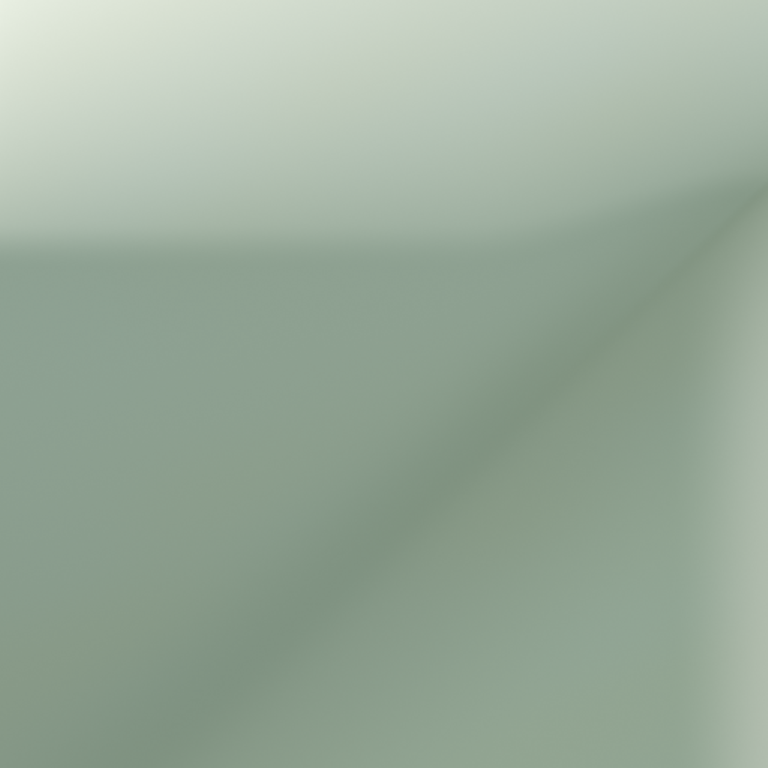
Give the GLSL for this background, as a Shadertoy shader.

```glsl
const vec3 SAGE_HIGH = vec3(0.555, 0.630, 0.570);
const vec3 SAGE_LOW = vec3(0.525, 0.595, 0.525);
const vec3 SAGE_PALE = vec3(0.570, 0.645, 0.575);
const vec3 CREASE_SHADE = vec3(0.497, 0.570, 0.500);
const vec3 LIGHT_LEFT = vec3(0.915, 0.940, 0.890);
const vec3 LIGHT_RIGHT = vec3(0.735, 0.785, 0.730);
const vec3 SIDE_GLOW = vec3(0.700, 0.745, 0.690);

const float CREASE_SLOPE = 0.92;
const float CREASE_OFFSET = -0.155;
const float CREASE_SWAY = 0.014;
const float LIGHT_EDGE = 0.652;
const float LIGHT_EDGE_RISE = 0.09;
const float TINT_AMOUNT = 0.008;
const float GRAIN_AMOUNT = 0.004;

float hash(vec2 p) {
    p = fract(p * vec2(0.1031, 0.1137));
    p += dot(p, p.yx + 33.33);
    return fract((p.x + p.y) * p.x * 17.0);
}

float valueNoise(vec2 p) {
    vec2 cell = floor(p);
    vec2 f = fract(p);
    f = f * f * (3.0 - 2.0 * f);
    float low = mix(hash(cell), hash(cell + vec2(1.0, 0.0)), f.x);
    float high = mix(hash(cell + vec2(0.0, 1.0)), hash(cell + 1.0), f.x);
    return mix(low, high, f.y);
}

// Signed distance to the diagonal fold, positive above it
float creaseDistance(vec2 uv) {
    float line = CREASE_SLOPE * uv.x + CREASE_OFFSET;
    float sway = CREASE_SWAY * (valueNoise(vec2(uv.x * 5.0, 2.0)) - 0.5);
    return (uv.y - line - sway) / length(vec2(1.0, CREASE_SLOPE));
}

// Two soft planes meeting in a shaded fold
vec3 foldedSurface(vec2 uv, float d) {
    vec3 upper = mix(SAGE_LOW, SAGE_HIGH, smoothstep(0.0, 0.65, uv.y - 0.15 * uv.x + 0.08));
    vec3 lower = mix(SAGE_LOW, SAGE_PALE, smoothstep(0.0, 0.32, -d));
    float reach = clamp(uv.x, 0.0, 1.0);
    float softness = mix(0.035, 0.006, reach);
    vec3 surface = mix(lower, upper, smoothstep(-softness, softness, d));

    float width = d > 0.0 ? mix(0.10, 0.055, reach) : mix(0.075, 0.014, reach);
    float shade = exp(-d * d / (width * width));
    return mix(surface, CREASE_SHADE, shade * mix(0.85, 0.5, smoothstep(0.6, 1.0, reach)));
}

// Broad light falling from the top, strongest at the left
vec3 addTopLight(vec3 color, vec2 uv) {
    float edge = LIGHT_EDGE + LIGHT_EDGE_RISE * smoothstep(0.6, 1.0, uv.x);
    float t = clamp((uv.y - edge) / (1.0 - edge), 0.0, 1.0);
    float strength = pow(t, mix(0.55, 0.76, uv.x)) * smoothstep(-0.03, 0.17, t);
    vec3 light = mix(LIGHT_LEFT, LIGHT_RIGHT, pow(uv.x, 0.7));
    return mix(color, light, strength);
}

// Pale glow on the right border, held below the fold
vec3 addSideGlow(vec3 color, vec2 uv, float d) {
    float below = 1.0 - exp(min(d, 0.0) / 0.12);
    return mix(color, SIDE_GLOW, smoothstep(0.87, 1.02, uv.x) * below);
}

void mainImage(out vec4 fragColor, in vec2 fragCoord) {
    vec2 uv = fragCoord / iResolution.xy;
    float d = creaseDistance(uv);

    vec3 color = foldedSurface(uv, d);
    color = addTopLight(color, uv);
    color = addSideGlow(color, uv, d);

    // Slow cool and warm drift along the slope, then fine grain
    float drift = valueNoise(vec2(uv.x + uv.y, 3.0 * (uv.y - 0.5 * uv.x)) * 3.0 + 7.0) - 0.5;
    color += TINT_AMOUNT * drift * vec3(-0.3, 0.2, 1.5);
    color += GRAIN_AMOUNT * (hash(floor(uv * 512.0)) - 0.5);

    fragColor = vec4(color, 1.0);
}
```
